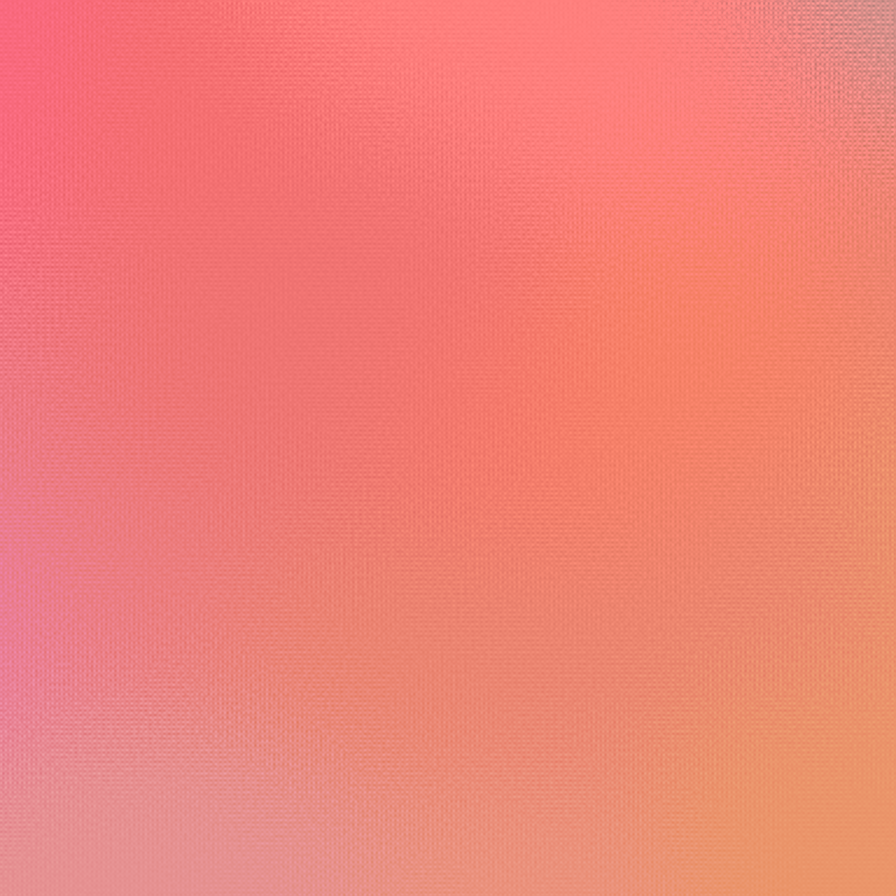
Reproduce this background procedurally as a WebGL 1 fragment shader.

```glsl
precision highp float;
// A warm mesh gradient: rose at the left, coral above, orange and amber at right.
// Colour wells blend by normalised Gaussian weights; where neighbouring wells mix,
// fine rows, columns and dots appear, as strong as the spread of colours there.

uniform vec2 u_resolution;

const float WELL_RADIUS = 0.155;
const float WEAVE_CYCLES = 192.0;
const float GRAIN_CELLS = 230.0;
const float PATCH_CELLS = 9.0;
const float GRAIN_STRENGTH = 1.3;
const float GRAIN_FLOOR = 0.006;
const float TAU = 6.28319;

const vec3 ROSE   = vec3(0.98, 0.41, 0.50);
const vec3 RED    = vec3(0.96, 0.435, 0.44);
const vec3 CORAL  = vec3(1.00, 0.50, 0.49);
const vec3 DUST   = vec3(0.80, 0.58, 0.56);
const vec3 SALMON = vec3(0.93, 0.46, 0.45);
const vec3 ORANGE = vec3(0.97, 0.51, 0.40);
const vec3 CLAY   = vec3(0.92, 0.52, 0.44);
const vec3 AMBER  = vec3(0.92, 0.585, 0.415);
const vec3 ORCHID = vec3(0.92, 0.49, 0.62);
const vec3 PINK   = vec3(0.925, 0.49, 0.50);
const vec3 MAUVE  = vec3(0.90, 0.57, 0.57);
const vec3 PEACH  = vec3(0.92, 0.575, 0.49);

struct Blend {
    vec4 sum;      // weighted colour, total weight
    vec3 squares;  // weighted squared colour
};

void addWell(inout Blend blend, vec2 p, vec2 centre, vec3 colour) {
    vec2 d = (p - centre) / WELL_RADIUS;
    float weight = exp(-dot(d, d));
    blend.sum += vec4(colour, 1.0) * weight;
    blend.squares += colour * colour * weight;
}

vec2 gradientAt(vec2 cell) {
    float angle = TAU * fract(sin(dot(cell, vec2(127.1, 311.7))) * 43758.5);
    return vec2(cos(angle), sin(angle));
}

float gradientNoise(vec2 p) {
    vec2 i = floor(p);
    vec2 f = fract(p);
    vec2 u = f * f * f * (f * (f * 6.0 - 15.0) + 10.0);
    vec2 e = vec2(1.0, 0.0);
    float low = mix(dot(gradientAt(i), f),
                    dot(gradientAt(i + e.xy), f - e.xy), u.x);
    float high = mix(dot(gradientAt(i + e.yx), f - e.yx),
                     dot(gradientAt(i + e.xx), f - e.xx), u.x);
    return mix(low, high, u.y);
}

Blend meshGradient(vec2 p) {
    Blend b = Blend(vec4(0.0), vec3(0.0));
    // Upper edge
    addWell(b, p, vec2(-0.06, 0.97), ROSE);
    addWell(b, p, vec2(-0.06, 0.77), ROSE);
    addWell(b, p, vec2(0.21, 0.86), RED);
    addWell(b, p, vec2(0.45, 1.02), CORAL);
    addWell(b, p, vec2(0.62, 0.93), CORAL);
    addWell(b, p, vec2(0.82, 0.86), CORAL);
    addWell(b, p, vec2(1.04, 1.03), DUST);
    // Middle band
    addWell(b, p, vec2(-0.05, 0.57), mix(PINK, ORCHID, 0.3));
    addWell(b, p, vec2(0.16, 0.63), mix(RED, SALMON, 0.7));
    addWell(b, p, vec2(0.34, 0.55), SALMON);
    addWell(b, p, vec2(0.44, 0.72), mix(RED, SALMON, 0.5));
    addWell(b, p, vec2(0.54, 0.52), mix(RED, ORANGE, 0.5));
    addWell(b, p, vec2(0.73, 0.52), ORANGE);
    addWell(b, p, vec2(0.83, 0.65), ORANGE);
    addWell(b, p, vec2(1.06, 0.70), CLAY);
    addWell(b, p, vec2(1.08, 0.42), AMBER);
    // Lower band
    addWell(b, p, vec2(-0.08, 0.30), ORCHID);
    addWell(b, p, vec2(0.16, 0.36), PINK);
    addWell(b, p, vec2(0.40, 0.28), CLAY);
    addWell(b, p, vec2(0.58, 0.27), CLAY);
    addWell(b, p, vec2(0.83, 0.37), CLAY);
    // Lower edge
    addWell(b, p, vec2(0.10, 0.04), MAUVE);
    addWell(b, p, vec2(0.28, 0.04), MAUVE);
    addWell(b, p, vec2(0.56, 0.02), PEACH);
    addWell(b, p, vec2(0.90, 0.13), AMBER);
    return b;
}

// Rows give way to columns from patch to patch, with dots and noise over both.
float weave(vec2 p) {
    vec2 wave = sin(TAU * WEAVE_CYCLES * p);
    float turn = smoothstep(-0.2, 0.2, gradientNoise(p * PATCH_CELLS));
    float stripes = mix(wave.y, wave.x, turn);
    float dots = wave.x * wave.y;
    return 0.45 * stripes + 0.6 * dots + 1.1 * gradientNoise(p * GRAIN_CELLS);
}

void main() {
    vec2 p = gl_FragCoord.xy / u_resolution;
    Blend blend = meshGradient(p);
    vec3 colour = blend.sum.rgb / blend.sum.a;
    vec3 variance = blend.squares / blend.sum.a - colour * colour;
    vec3 spread = sqrt(max(variance, 0.0));
    colour += weave(p) * (GRAIN_FLOOR + GRAIN_STRENGTH * spread);
    gl_FragColor = vec4(colour, 1.0);
}
```
